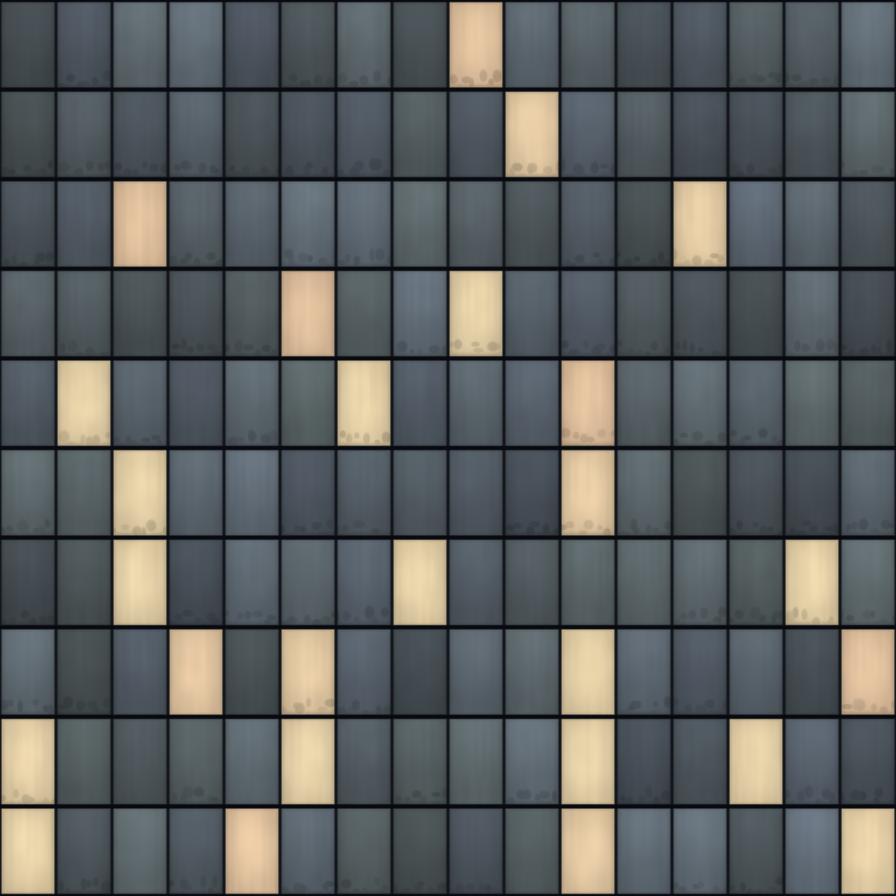
Write a three.js fragment shader that draws this pattern.

```glsl
// Night facade: a grid of tall grey window panes, some lit warm, split by dark bars.
varying vec2 vUv;

const vec2 GRID = vec2(16.0, 10.0);             // panes across and up
const float PANE_ASPECT = 1.6;                  // pane height over width
const float MULLION_HALF = 0.0017;              // half width of vertical bars
const float SLAB_HALF = 0.0024;                 // half width of horizontal bars
const float EDGE_SOFT = 0.0012;
const float LIT_BOTTOM = 4.2;                   // mean lit panes in the lowest row
const float LIT_TOP = 0.4;                      // mean lit panes in the highest row
const int MAX_LIT = 6;
const float SMUDGE_CHANCE = 0.55;
const float SMUDGE_DEPTH = 0.15;
const int SMUDGES = 6;

const vec3 MULLION = vec3(0.075, 0.09, 0.11);
const vec3 SLAB = vec3(0.03, 0.04, 0.06);
const vec3 GLASS_GREEN = vec3(0.295, 0.33, 0.335);
const vec3 GLASS_BLUE = vec3(0.315, 0.35, 0.39);
const vec3 LIT_CREAM = vec3(0.89, 0.81, 0.65);
const vec3 LIT_PEACH = vec3(0.87, 0.745, 0.61);
const vec3 LIT_OLIVE = vec3(0.79, 0.76, 0.57);

float hash(vec2 p) {
  return fract(sin(dot(p, vec2(127.1, 311.7))) * 43758.5453);
}

float noise(vec2 p) {
  vec2 i = floor(p);
  vec2 f = fract(p);
  f = f * f * (3.0 - 2.0 * f);
  float low = mix(hash(i), hash(i + vec2(1.0, 0.0)), f.x);
  float high = mix(hash(i + vec2(0.0, 1.0)), hash(i + 1.0), f.x);
  return mix(low, high, f.y);
}

// 1 when the pane is lit: each row spreads its lights over equal spans.
float litPane(vec2 cell) {
  float mean = mix(LIT_BOTTOM, LIT_TOP, cell.y / (GRID.y - 1.0));
  float count = floor(mean + hash(vec2(cell.y, 71.0)));
  float lit = 0.0;
  for (int i = 0; i < MAX_LIT; i++) {
    float k = float(i);
    if (k >= count) break;
    float column = floor((k + hash(vec2(k + 31.0, cell.y))) * GRID.x / count);
    lit = max(lit, 1.0 - step(0.5, abs(column - cell.x)));
  }
  return lit;
}

// Faint uneven clutter standing along the foot of a pane.
float smudge(vec2 p, vec2 cell) {
  vec2 q = p * vec2(1.0, PANE_ASPECT);
  float cover = 0.0;
  for (int i = 0; i < SMUDGES; i++) {
    float k = float(i);
    vec2 seed = cell + vec2(17.0 * k + 5.0, 43.0);
    vec2 centre = vec2((k + hash(seed)) / float(SMUDGES),
                       0.05 + 0.22 * hash(seed + 9.0));
    vec2 radius = vec2(0.05 + 0.06 * hash(seed + 19.0),
                       0.05 + 0.08 * hash(seed + 29.0));
    float blob = 1.0 - smoothstep(0.6, 1.25, length((q - centre) / radius));
    cover = max(cover, blob * (0.5 + 0.5 * hash(seed + 37.0)));
  }
  float foot = 0.6 * (1.0 - smoothstep(0.04, 0.15, q.y));
  return max(cover, foot) * step(hash(cell + 53.0), SMUDGE_CHANCE);
}

vec3 darkGlass(vec2 p, vec2 cell) {
  vec3 tint = mix(GLASS_GREEN, GLASS_BLUE, hash(cell + 3.0));
  float level = mix(0.82, 1.2, hash(cell + 11.0));
  float sheen = 0.94 + 0.12 * sin(3.14159 * p.x);
  return tint * level * sheen * mix(0.9, 1.08, smoothstep(0.0, 0.9, p.y));
}

vec3 litGlass(vec2 p, vec2 cell) {
  float kind = hash(cell + 23.0);
  vec3 tint = mix(LIT_CREAM, LIT_PEACH, smoothstep(0.45, 0.85, kind));
  tint = mix(tint, LIT_OLIVE, step(0.95, kind));
  float glow = 1.0 - smoothstep(0.1, 0.75, length((p - vec2(0.5, 0.55)) * vec2(1.1, 0.9)));
  return tint * mix(0.88, 1.04, glow);
}

void main() {
  vec2 grid = vUv * GRID;
  vec2 cell = min(floor(grid), GRID - 1.0);
  vec2 p = grid - cell;
  vec2 edge = (0.5 - abs(p - 0.5)) / GRID;      // distance to the bars

  // Glass with fine vertical streaks and a soft cloudy variation
  vec3 color = mix(darkGlass(p, cell), litGlass(p, cell), litPane(cell));
  color *= 0.98 + 0.04 * noise(vec2(p.x * 14.0, p.y * 1.5) + cell * 19.0);
  color *= 0.98 + 0.04 * noise(p * vec2(3.0, 5.0) + cell * 13.0);
  color *= 1.0 - SMUDGE_DEPTH * smudge(p, cell);

  // Shade beside the bars
  color *= mix(0.86, 1.0, smoothstep(0.0, 0.007, min(edge.x, edge.y)));

  // Vertical bars, then the darker horizontal ones over them
  color = mix(MULLION, color, smoothstep(MULLION_HALF - EDGE_SOFT, MULLION_HALF + EDGE_SOFT, edge.x));
  color = mix(SLAB, color, smoothstep(SLAB_HALF - EDGE_SOFT, SLAB_HALF + EDGE_SOFT, edge.y));
  gl_FragColor = vec4(color, 1.0);
}
```
